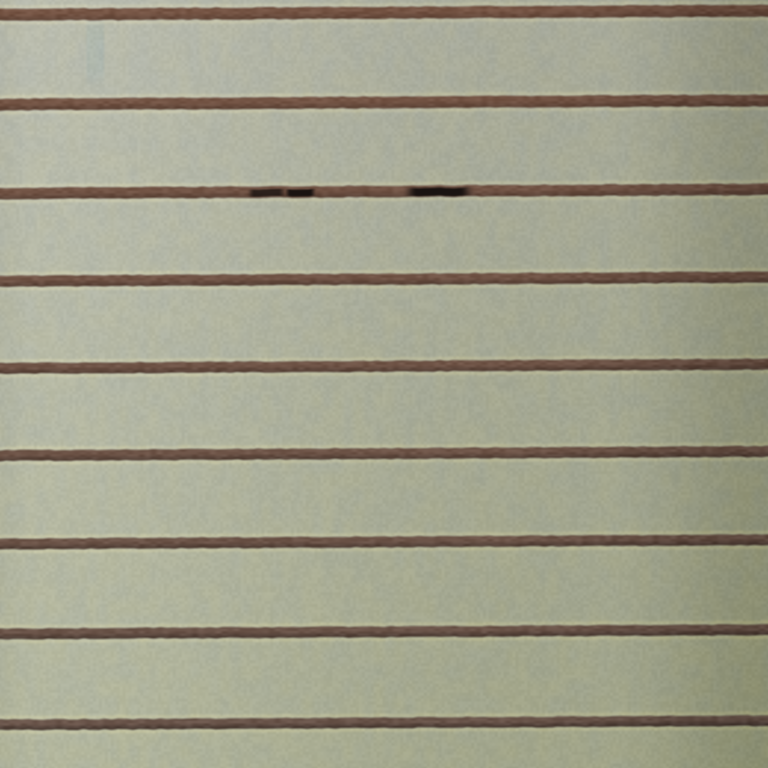
Reproduce this pattern procedurally as a WebGL 2 fragment shader.

```glsl
#version 300 es
precision highp float;
// Pale horizontal slats split by nine thin brown grooves, slightly tilted and worn.
uniform vec2 u_resolution;
out vec4 outColor;

float hash(vec2 p) {
  vec3 q = fract(p.xyx * vec3(0.1031, 0.103, 0.0973));
  q += dot(q, q.yzx + 33.33);
  return fract((q.x + q.y) * q.z);
}

float noise(vec2 p) {
  vec2 i = floor(p), f = fract(p);
  f = f * f * (3.0 - 2.0 * f);
  return mix(mix(hash(i), hash(i + vec2(1, 0)), f.x),
             mix(hash(i + vec2(0, 1)), hash(i + vec2(1, 1)), f.x), f.y);
}

// Soft-ended horizontal stain centred at c with half-size r
float stain(vec2 p, vec2 c, vec2 r) {
  vec2 d = abs(p - c) / r;
  return (1.0 - smoothstep(0.7, 1.2, d.x)) * (1.0 - smoothstep(0.5, 1.3, d.y));
}

void main() {
  vec2 uv = gl_FragCoord.xy / u_resolution;
  float pixel = 1.0 / u_resolution.y;

  // Groove spacing, with slight tilt and uneven pitch
  float level = uv.y - 0.0055 * uv.x - 0.056;
  float phase = clamp(level / 0.925, 0.0, 1.0) * 3.14159;
  level -= 0.003 * sin(2.0 * phase) + 0.002 * sin(phase);
  float row = floor(level / 0.1156 + 0.5);
  float offset = level - row * 0.1156;
  offset += 0.0012 * (noise(vec2(uv.x * 110.0, row * 7.0)) - 0.5);

  // Slat paint: lit from the left, greener below, dim at the right edge
  vec3 slat = mix(vec3(0.705, 0.715, 0.655), vec3(0.635, 0.645, 0.575),
                  smoothstep(0.0, 0.75, uv.x));
  slat += mix(vec3(-0.005, 0.0, -0.035), vec3(0.025, 0.025, 0.03), uv.y);
  slat -= vec3(0.09, 0.09, 0.1) * smoothstep(0.78, 1.0, uv.x);
  slat -= 0.02 * (1.0 - smoothstep(0.0, 0.04, uv.x));
  slat = mix(slat, vec3(0.62, 0.69, 0.69),
             0.4 * stain(uv, vec2(0.124, 0.935), vec2(0.012, 0.04)));

  // Fine grain and faint blotches
  float grain = noise(uv * 260.0) - 0.5;
  float blotch = noise(uv * vec2(75.0, 48.0)) - 0.5;
  slat += 0.035 * grain + 0.02 * blotch * vec3(1.0, 0.6, -0.8);

  // Pale warm rim beside each groove
  float halfWidth = mix(0.0066, 0.0076, uv.y);
  float edge = abs(offset) - halfWidth;
  slat += vec3(0.055, 0.045, 0.015) * exp(-pow((edge - 0.003) / 0.0025, 2.0));

  // Groove: redder at the top, duller and dark-edged lower down
  vec3 groove = mix(vec3(0.41, 0.33, 0.29), vec3(0.46, 0.33, 0.265), uv.y);
  groove *= 1.0 - 0.28 * smoothstep(-0.3, 0.9, -offset / halfWidth) * (1.0 - 0.5 * uv.y);
  groove *= 1.0 - 0.15 * smoothstep(0.65, 1.0, uv.x);
  groove += 0.07 * (noise(vec2(uv.x * 130.0, uv.y * 300.0)) - 0.5);

  // Black wear marks in the third groove from the top
  vec2 local = vec2(uv.x, offset);
  float wear = 0.8 * stain(local, vec2(0.347, -0.001), vec2(0.022, 0.005));
  wear = max(wear, stain(local, vec2(0.391, -0.001), vec2(0.018, 0.005)));
  wear = max(wear, stain(local, vec2(0.571, -0.001), vec2(0.04, 0.006)));
  wear *= 1.0 - step(0.5, abs(row - 6.0));
  groove = mix(groove, vec3(0.1, 0.075, 0.065), wear);

  float soft = max(pixel, 0.0022);
  float inside = 1.0 - smoothstep(-soft, soft, edge);
  outColor = vec4(mix(slat, groove, inside), 1.0);
}
```
